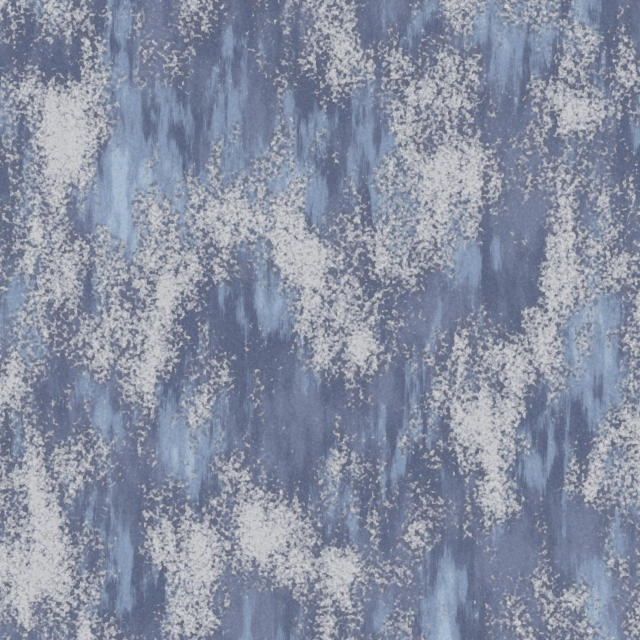
Reproduce this texture procedurally as a three.js fragment shader.

```glsl
varying vec2 vUv;

const vec3 INDIGO = vec3(0.375, 0.41, 0.515);
const vec3 SLATE = vec3(0.47, 0.505, 0.61);
const vec3 SKY = vec3(0.54, 0.615, 0.72);
const vec3 PALE_SKY = vec3(0.70, 0.77, 0.84);
const vec3 PEWTER = vec3(0.42, 0.43, 0.48);
const vec3 SILVER = vec3(0.62, 0.63, 0.67);
const vec3 PALE_SILVER = vec3(0.80, 0.80, 0.81);

float hash(vec2 p) {
  vec3 q = fract(p.xyx * 0.1031);
  q += dot(q, q.yzx + 33.33);
  return fract((q.x + q.y) * q.z);
}

float cornerRamp(vec2 cell, vec2 offset) {
  float angle = 6.2832 * hash(cell);
  return dot(vec2(cos(angle), sin(angle)), offset);
}

// Gradient noise, roughly -1 to 1
float gradientNoise(vec2 p) {
  vec2 cell = floor(p);
  vec2 f = fract(p);
  vec2 blend = f * f * f * (f * (f * 6.0 - 15.0) + 10.0);
  float low = mix(cornerRamp(cell, f),
                  cornerRamp(cell + vec2(1.0, 0.0), f - vec2(1.0, 0.0)), blend.x);
  float high = mix(cornerRamp(cell + vec2(0.0, 1.0), f - vec2(0.0, 1.0)),
                   cornerRamp(cell + 1.0, f - 1.0), blend.x);
  return 1.5 * mix(low, high, blend.y);
}

// Layered noise; a higher gain gives rougher edges
float fbm(vec2 p, float gain) {
  const mat2 TURN = mat2(0.995, 0.0998, -0.0998, 0.995);
  float sum = 0.0;
  float weight = 0.5;
  for (int i = 0; i < 5; i++) {
    sum += weight * gradientNoise(p);
    p = TURN * p * 2.03 + 17.3;
    weight *= gain;
  }
  return sum;
}

// Fine grain on a turned grid
float grainNoise(vec2 uv, float scale) {
  vec2 p = mat2(0.8, 0.6, -0.6, 0.8) * uv * scale;
  return 0.65 * gradientNoise(p) + 0.5 * gradientNoise(p * 1.73 + 41.7);
}

// Dark ground with soft upright brush marks of lighter blue
vec3 paintGround(vec2 uv, float streaks) {
  float tone = fbm(uv * vec2(9.0, 5.0) + 61.0, 0.6) + 0.5 * streaks;
  vec3 color = mix(INDIGO, SLATE, smoothstep(-0.4, 0.35, tone));
  float wash = fbm(uv * vec2(8.0, 3.6) + 23.0, 0.55) + 0.45 * streaks;
  color = mix(color, SKY, 0.9 * smoothstep(0.0, 0.24, wash));
  return mix(color, PALE_SKY, 0.75 * smoothstep(0.26, 0.6, wash));
}

// Worn metallic leaf broken into bright and dull specks
vec3 addLeaf(vec3 ground, float cover, float grain, float sparkle) {
  float dull = smoothstep(-0.28, 0.12, cover) * smoothstep(0.1, -0.4, grain);
  vec3 color = mix(ground, PEWTER, 0.7 * dull);
  float leaf = smoothstep(-0.06, 0.3, cover + 0.62 * grain);
  float shine = smoothstep(0.0, 0.75, cover + 0.5 * grain + 0.35 * sparkle);
  return mix(color, mix(SILVER, PALE_SILVER, shine), 0.92 * leaf);
}

void main() {
  vec2 uv = vUv;
  float streaks = fbm(uv * vec2(48.0, 9.0) + 7.0, 0.6);
  float grain = grainNoise(uv, 125.0);
  float sparkle = grainNoise(uv + 3.1, 215.0);

  // Ragged patches, slightly taller than wide
  float patches = fbm(uv * vec2(6.5, 4.2) + 91.0, 0.68);
  float cover = 1.35 * patches + 0.3 * streaks - 0.01;

  vec3 color = paintGround(uv, streaks);
  color = addLeaf(color, cover, grain, sparkle);

  // Woven tooth over the whole surface
  color += 0.04 * sparkle + 0.02 * grain;
  gl_FragColor = vec4(color, 1.0);
}
```
